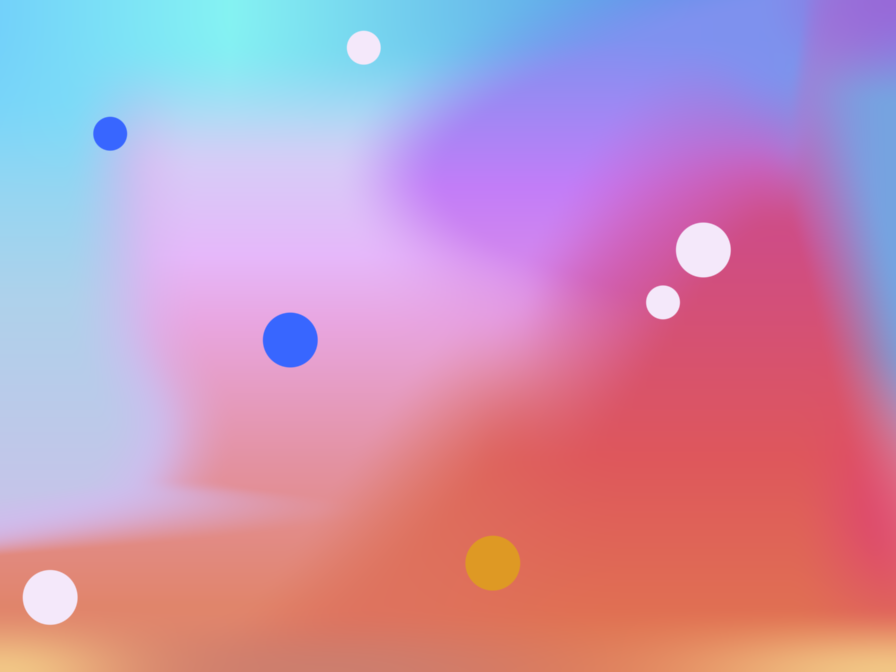
Reproduce this background procedurally as a WebGL 1 fragment shader.

```glsl
precision highp float;
// Soft mesh-style gradient: a cyan sky, a lilac-pink body, a violet lobe and a
// red hill are laid over each other, each bounded by a blurred curve.
// Warm glows along the floor and flat round dots finish the scene.
uniform vec2 u_resolution;

#define BODY_BLUR 0.055
#define LOBE_BLUR 0.065
#define HILL_BLUR 0.065
#define HILL_HAZE 0.055
#define LOBE_BEND 4.2
#define SMALL_DOT 0.0252
#define LARGE_DOT 0.0408
#define WHITE vec3(0.955, 0.91, 0.98)
#define BLUE vec3(0.22, 0.40, 1.0)
#define GOLD vec3(0.87, 0.60, 0.14)

// Three colour ramp with its middle colour at position m.
vec3 ramp(vec3 a, vec3 b, vec3 c, float m, float t) {
  return t < m ? mix(a, b, clamp(t / m, 0.0, 1.0))
               : mix(b, c, clamp((t - m) / (1.0 - m), 0.0, 1.0));
}

float bell(float x, float center, float width) {
  float d = (x - center) / width;
  return exp(-d * d);
}

// Fall that also works as a reversed smoothstep.
float fall(float a, float b, float x) {
  return 1.0 - smoothstep(a, b, x);
}

// Boundary curves: left rim of the body, left rim of the lobe, top of the hill.
float bodyRim(float y) {
  return 0.125 + 0.04 * bell(y, 0.36, 0.10) - 0.30 * fall(0.16, 0.28, y);
}

float lobeRim(float y) {
  return 0.435 + LOBE_BEND * (y - 0.74) * (y - 0.74);
}

float hillTop(float x) {
  return 0.02 + 0.40 * smoothstep(0.24, 0.58, x)
    + 0.30 * smoothstep(0.55, 0.86, x) - 0.60 * smoothstep(0.88, 1.08, x);
}

// Turns an offset along one axis into a distance across a sloping curve.
float across(float offset, float slope) {
  return offset / sqrt(1.0 + slope * slope);
}

vec3 skyColor(vec2 uv) {
  vec3 top = ramp(vec3(0.45, 0.82, 0.98), vec3(0.52, 0.95, 0.95),
                  vec3(0.32, 0.55, 0.90), 0.32, uv.x / 0.8);
  vec3 side = ramp(vec3(0.79, 0.76, 0.91), vec3(0.68, 0.82, 0.92),
                   vec3(0.50, 0.85, 0.97), 0.55, (uv.y - 0.2) / 0.65);
  return mix(side, top, smoothstep(0.70, 0.98, uv.y));
}

vec3 bodyColor(vec2 uv, float depth) {
  vec3 upper = ramp(vec3(0.91, 0.65, 0.88), vec3(0.90, 0.72, 0.98),
                    vec3(0.81, 0.84, 0.96), 0.32, (uv.y - 0.52) / 0.31);
  vec3 lower = ramp(vec3(0.88, 0.52, 0.42), vec3(0.89, 0.57, 0.63),
                    vec3(0.91, 0.65, 0.88), 0.50, (uv.y - 0.10) / 0.42);
  vec3 color = mix(lower, upper, step(0.52, uv.y));
  return mix(vec3(0.83, 0.72, 0.94), color, smoothstep(-0.01, 0.10, depth));
}

vec3 lobeColor(vec2 uv, float aboveHill) {
  vec3 color = ramp(vec3(0.88, 0.56, 0.90), vec3(0.76, 0.49, 0.97),
                    vec3(0.50, 0.57, 0.94), 0.48, (uv.y - 0.52) / 0.42);
  color = mix(color, vec3(0.49, 0.57, 0.93),
              smoothstep(0.68, 0.92, uv.x) * smoothstep(0.62, 0.84, uv.y));
  color = mix(color, vec3(0.81, 0.37, 0.75), 0.85 * fall(0.0, 0.18, aboveHill));
  return mix(color, vec3(0.46, 0.64, 0.88),
             smoothstep(0.84, 1.0, uv.x) * fall(0.84, 0.98, uv.y));
}

vec3 hillColor(vec2 uv) {
  vec3 color = ramp(vec3(0.88, 0.45, 0.32), vec3(0.87, 0.34, 0.36),
                    vec3(0.81, 0.30, 0.52), 0.45, (uv.y - 0.06) / 0.58);
  color = mix(vec3(0.87, 0.45, 0.37), color, smoothstep(0.38, 0.70, uv.x));
  return mix(color, vec3(0.87, 0.26, 0.45),
             0.8 * smoothstep(0.88, 1.0, uv.x) * bell(uv.y, 0.24, 0.14));
}

void addDot(inout vec3 color, vec2 uv, vec2 center, float radius, vec3 tint) {
  vec2 offset = (uv - center) * vec2(u_resolution.x / u_resolution.y, 1.0);
  float edge = 1.0 / u_resolution.y;
  color = mix(color, tint, fall(radius - edge, radius + edge, length(offset)));
}

void main() {
  vec2 uv = gl_FragCoord.xy / u_resolution;
  const float STEP = 0.01;

  // Distances across the three boundary curves
  float bodySlope = (bodyRim(uv.y + STEP) - bodyRim(uv.y - STEP)) / (2.0 * STEP);
  float bodyDepth = across(uv.x - bodyRim(uv.y), bodySlope);
  float lobeSlope = 2.0 * LOBE_BEND * (uv.y - 0.74);
  float lobeDepth = across(uv.x - lobeRim(uv.y), lobeSlope);
  float hillSlope = (hillTop(uv.x + STEP) - hillTop(uv.x - STEP)) / (2.0 * STEP);
  float aboveHill = across(uv.y - hillTop(uv.x), hillSlope);

  // Sky, body, lobe and hill from back to front
  vec3 color = skyColor(uv);
  float body = smoothstep(-BODY_BLUR, BODY_BLUR, bodyDepth) * fall(0.74, 0.94, uv.y);
  color = mix(color, bodyColor(uv, bodyDepth), body);
  float lobeBlur = LOBE_BLUR + 0.05 * fall(0.48, 0.66, uv.y);
  color = mix(color, lobeColor(uv, aboveHill),
              smoothstep(-lobeBlur, lobeBlur, lobeDepth));
  float hillBlur = HILL_BLUR + HILL_HAZE * bell(uv.x, 0.62, 0.16);
  color = mix(color, hillColor(uv), fall(-hillBlur, hillBlur, aboveHill));

  // Purple corner, dusky floor and pale yellow lower corners
  color = mix(color, vec3(0.60, 0.40, 0.84), 0.9 * fall(0.0, 0.16, length(uv - 1.0)));
  color = mix(color, vec3(0.79, 0.50, 0.44),
              0.85 * fall(0.0, 0.10, uv.y) * bell(uv.x, 0.36, 0.26));
  float corners = bell(uv.x, 0.0, 0.14) + bell(uv.x, 1.0, 0.24);
  color = mix(color, vec3(0.95, 0.79, 0.53), 0.95 * corners * fall(0.0, 0.10, uv.y));

  // Flat dots
  addDot(color, uv, vec2(0.406, 0.929), SMALL_DOT, WHITE);
  addDot(color, uv, vec2(0.740, 0.550), SMALL_DOT, WHITE);
  addDot(color, uv, vec2(0.785, 0.628), LARGE_DOT, WHITE);
  addDot(color, uv, vec2(0.056, 0.111), LARGE_DOT, WHITE);
  addDot(color, uv, vec2(0.123, 0.801), SMALL_DOT, BLUE);
  addDot(color, uv, vec2(0.324, 0.494), LARGE_DOT, BLUE);
  addDot(color, uv, vec2(0.550, 0.162), LARGE_DOT, GOLD);

  gl_FragColor = vec4(color, 1.0);
}
```
